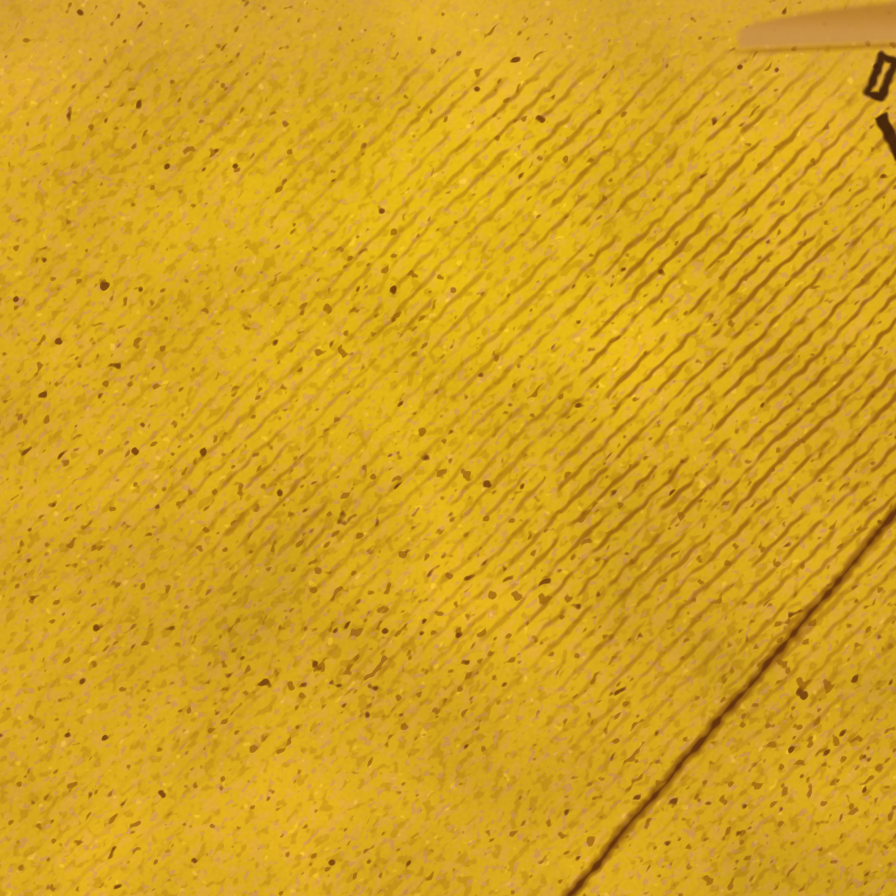
Reproduce this texture procedurally as a three.js fragment shader.

```glsl
varying vec2 vUv;

const vec3 YELLOW = vec3(0.875, 0.685, 0.115);
const vec3 OCHRE = vec3(0.785, 0.58, 0.095);
const vec3 PALE = vec3(0.885, 0.67, 0.225);
const vec3 TAN = vec3(0.835, 0.605, 0.32);
const vec3 GROOVE = vec3(0.58, 0.36, 0.05);
const vec3 DIRT = vec3(0.44, 0.23, 0.05);
const vec3 CRACK = vec3(0.36, 0.17, 0.05);
const vec3 IRON = vec3(0.22, 0.10, 0.04);

vec2 gradientAt(vec2 cell) {
  float h = fract(sin(dot(cell, vec2(127.1, 311.7))) * 43758.547);
  return vec2(cos(h * 6.2832), sin(h * 6.2832));
}

// Gradient noise, roughly -0.7 to 0.7
float gnoise(vec2 p) {
  vec2 i = floor(p), f = fract(p), e = vec2(1.0, 0.0);
  vec2 w = f * f * f * (f * (f * 6.0 - 15.0) + 10.0);
  float a = dot(gradientAt(i), f);
  float b = dot(gradientAt(i + e.xy), f - e.xy);
  float c = dot(gradientAt(i + e.yx), f - e.yx);
  float d = dot(gradientAt(i + e.xx), f - e.xx);
  return mix(mix(a, b, w.x), mix(c, d, w.x), w.y);
}

float fbm(vec2 p) {
  float sum = 0.0, amp = 0.6;
  for (int i = 0; i < 3; i++) {
    sum += amp * gnoise(p);
    p = p * 2.03 + 17.3;
    amp *= 0.5;
  }
  return sum;
}

// Coordinates along and across a direction
vec2 alongAcross(vec2 p, float angle) {
  vec2 dir = vec2(cos(angle), sin(angle));
  return vec2(dot(p, dir), dot(p, vec2(-dir.y, dir.x)));
}

float blob(vec2 p, vec2 center, float radius) {
  return exp(-dot(p - center, p - center) / (radius * radius));
}

float boxDistance(vec2 p, vec2 halfSize) {
  vec2 d = abs(p) - halfSize;
  return length(max(d, 0.0)) + min(max(d.x, d.y), 0.0);
}

float fill(float dist, float blur) {
  return 1.0 - smoothstep(-blur, blur, dist);
}

// Thin ribs, each row worn differently
float grooves(vec2 q, float count, float wobble) {
  float row = q.y * count + wobble;
  float dist = abs(fract(row) - 0.5);
  float wear = gnoise(vec2(q.x * 16.0, floor(row) * 7.37));
  wear += 0.6 * gnoise(vec2(q.x * 62.0, floor(row) * 3.71));
  return fill(dist - 0.11 - 0.07 * wear, 0.1) * smoothstep(-0.5, 0.1, wear);
}

// Irregular flecks above a noise level
float flecks(vec2 q, vec2 scale, float level, float softness) {
  float n = gnoise(q * scale) + 0.5 * gnoise(q * scale * 2.1 + 9.0);
  return smoothstep(level, level + softness, n);
}

// Painted surface with mottling and pale wear
vec3 paint(vec2 p, vec2 q) {
  float patches = fbm(p * 5.0);
  float top = smoothstep(0.82, 1.0, p.y + 0.08 * patches);
  vec3 color = mix(YELLOW, OCHRE, 0.8 * flecks(q + 3.1, vec2(62.0, 95.0), 0.02 + 0.25 * patches, 0.4));
  color = mix(color, PALE, 0.85 * flecks(q + 7.7, vec2(56.0, 80.0), 0.04 - 0.15 * top, 0.3));
  color = mix(color, TAN, 0.85 * flecks(q + 12.4, vec2(66.0, 98.0), 0.26 - 0.12 * top, 0.22));
  color = mix(color, PALE * 0.93, 0.55 * top);
  color += vec3(0.035, 0.055, -0.03) * blob(p, vec2(0.52, 0.72), 0.32);
  color *= 1.0 - 0.06 * blob(p, vec2(0.95, 0.05), 0.4) - 0.04 * blob(p, vec2(0.15, 0.4), 0.3);
  color += 0.07 * flecks(q + 21.0, vec2(62.0, 75.0), 0.42, 0.25);
  return color * (0.99 + 0.14 * patches + 0.03 * gnoise(p * 190.0));
}

void main() {
  vec2 p = vUv;
  vec2 q = alongAcross(p, 0.79);
  float patches = fbm(p * 6.0 + 4.0);
  vec3 color = paint(p, q);

  // Ribs, strongest towards the right
  float ribMask = blob(p, vec2(0.92, 0.62), 0.34) + 0.4 * blob(p, vec2(0.68, 0.36), 0.17);
  ribMask += 0.5 * blob(p, vec2(0.28, 0.45), 0.12) + 0.3 * blob(p, vec2(0.5, 0.85), 0.3);
  ribMask = clamp(ribMask + 0.03 + 0.5 * patches, 0.0, 1.0) * (1.0 - smoothstep(0.88, 0.97, p.y));
  float ribs = grooves(q, 52.0, 0.3 * gnoise(p * 7.0) + 0.2 * gnoise(p * 55.0));
  color = mix(color, GROOVE, 0.85 * ribs * ribMask);

  // Dirt: ragged grit, clustered by region, and sparse larger chips
  float dirty = 0.14 * blob(p, vec2(0.35, 0.42), 0.3) + 0.16 * blob(p, vec2(0.88, 0.15), 0.25);
  float grit = flecks(q + 31.0, vec2(52.0, 88.0), 0.46 - dirty - 0.3 * patches, 0.25);
  float chips = flecks(q + 43.0, vec2(36.0, 62.0), 0.58 - 0.5 * dirty - 0.3 * patches, 0.2);
  color = mix(color, GROOVE, 0.7 * grit);
  color = mix(color, DIRT, 0.85 * chips);

  // Long seam with a worn brown rim
  vec2 seam = alongAcross(p - vec2(0.635, 0.0), 0.864);
  float seamDist = abs(seam.y + 0.004 * gnoise(seam.xx * 14.0)) + 0.004 * gnoise(p * 75.0);
  color = mix(color, GROOVE * 0.95, 0.75 * fill(seamDist - 0.0065, 0.003));
  color = mix(color, CRACK, 0.85 * fill(seamDist - 0.0022, 0.002));

  // Tan wedge and dark iron pieces in the upper corner
  float reach = (p.x - 0.82) / 0.18;
  float wedgeTop = p.y - mix(0.960, 0.998, sqrt(clamp(reach, 0.0, 1.0)));
  float wedgeLow = mix(0.946, 0.954, reach) - p.y;
  float wedge = max(max(wedgeTop, wedgeLow), 0.825 - p.x);
  float shadow = fill(abs(wedgeLow - 0.004) - 0.003, 0.004) * smoothstep(0.8, 0.85, p.x);
  color = mix(color, GROOVE, 0.5 * shadow);
  vec3 wedgeColor = mix(TAN * 0.93, GROOVE * 1.1, smoothstep(0.96, 0.99, p.y) * 0.5);
  color = mix(color, wedgeColor, 0.85 * fill(wedge, 0.005));
  vec2 link = alongAcross(p - vec2(0.984, 0.914), 1.2);
  float frame = abs(boxDistance(link, vec2(0.022, 0.008))) - 0.0045;
  vec2 bar = alongAcross(p - vec2(0.994, 0.847), -1.13);
  float iron = min(frame, boxDistance(bar, vec2(0.026, 0.007)));
  color = mix(color, IRON, 0.9 * fill(iron + 0.003 * gnoise(p * 90.0), 0.0025));

  gl_FragColor = vec4(clamp(color, 0.0, 1.0), 1.0);
}
```
